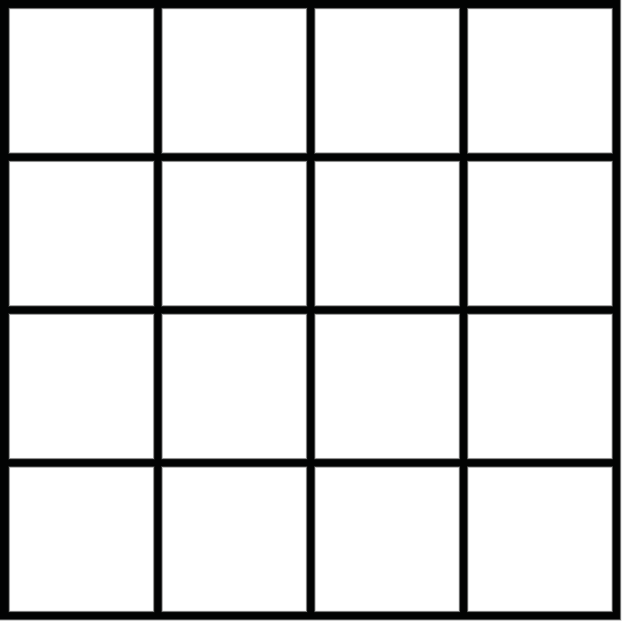
Write a Shadertoy shader that draws this pattern.

```glsl
const float CELLS = 4.0;                      // repeats across and down
const float PITCH = 0.2388;                   // line spacing, in canvas heights
const float LINE_WIDTH = 0.0132;
const float SOFTNESS = 0.0021;                // half width of the blurred edge
const vec2 FIRST_LINE = vec2(0.0079, 0.0068); // centres, from the upper left
const vec3 PAPER = vec3(1.0);
const vec3 INK = vec3(0.008, 0.012, 0.010);

// Distance to the nearest grid line on each axis; the area before the first line is solid.
vec2 lineDistance(vec2 p) {
    vec2 nearest = clamp(floor(p / PITCH + 0.5), 0.0, CELLS) * PITCH;
    return mix(abs(p - nearest), vec2(0.0), lessThan(p, vec2(0.0))) - 0.5 * LINE_WIDTH;
}

// Signed distance to the grid, cut off at its outer right and lower edges.
float gridDistance(vec2 p) {
    vec2 lines = lineDistance(p);
    vec2 past = p - CELLS * PITCH - 0.5 * LINE_WIDTH;
    return max(min(lines.x, lines.y), max(past.x, past.y));
}

void mainImage(out vec4 fragColor, in vec2 fragCoord) {
    vec2 p = vec2(fragCoord.x, iResolution.y - fragCoord.y) / iResolution.y - FIRST_LINE;
    float blur = max(SOFTNESS, 0.7 / iResolution.y);
    float paperAmount = smoothstep(-blur, blur, gridDistance(p));
    fragColor = vec4(mix(INK, PAPER, paperAmount), 1.0);
}
```
